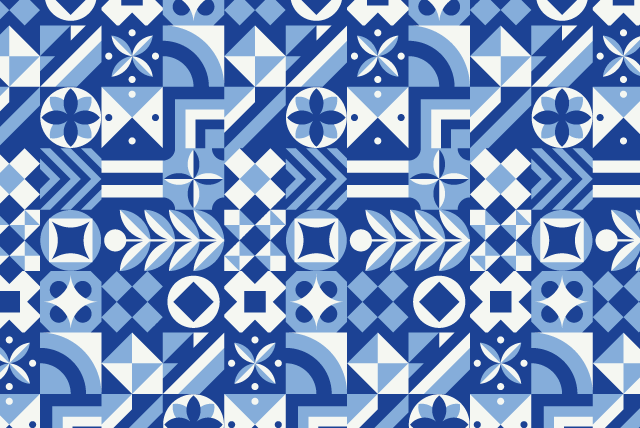
Write a WebGL 2 fragment shader that draws this pattern.

```glsl
#version 300 es
precision highp float;
// Patchwork of twenty geometric blue and white tiles, offset by half every five rows.

#define TILES_ACROSS 10.42
#define ORIGIN vec2(0.651, 0.414)
#define COLS 4.0
#define ROWS 5.0
#define SAMPLES 4
#define NAVY vec3(0.108, 0.258, 0.580)
#define SKY vec3(0.520, 0.680, 0.855)
#define CREAM vec3(0.962, 0.970, 0.950)

uniform vec2 u_resolution;
out vec4 outColor;

// Lens from a to b with half width w: 0 outside, otherwise -1 or 1 by side.
float lens(vec2 p, vec2 a, vec2 b, float w) {
  vec2 axis = normalize(b - a), m = p - 0.5 * (a + b);
  float h = 0.5 * length(b - a), r = (h * h + w * w) / (2.0 * w);
  float side = dot(m, vec2(-axis.y, axis.x));
  bool inside = length(vec2(dot(m, axis), abs(side) + r - w)) < r;
  return inside ? (side < 0.0 ? -1.0 : 1.0) : 0.0;
}

// Four lenses about the centre, a quarter turn apart.
float petals(vec2 p, vec2 tip, float w) {
  float side = 0.0;
  for (int i = 0; i < 4; i++) {
    if (side == 0.0) side = lens(p, vec2(0.0), tip, w);
    p = vec2(-p.y, p.x);
  }
  return side;
}

// Centre of the nearest cell in a diagonal checker.
vec2 diamondCentre(vec2 p) {
  vec2 k = floor(vec2(p.x + p.y, p.x - p.y) + 0.5);
  return 0.5 * vec2(k.x + k.y, k.x - k.y);
}

float diamond(vec2 p) { return abs(p.x) + abs(p.y); }

// Four dots, one near each side.
bool dots(vec2 p) {
  vec2 a = abs(p);
  return length(vec2(max(a.x, a.y) - 0.76, min(a.x, a.y))) < 0.115;
}

// Row 0: diagonal ribbons, dotted flower, quarter arch, triangles.
vec3 ribbonRow(int col, vec2 p, vec2 uv) {
  float s = uv.x + uv.y, r = length(vec2(uv.x, 1.0 - uv.y));
  if (col == 0) {
    if (max(uv.x, uv.y) < 0.5) return s < 0.5 ? SKY : NAVY;
    if (s < 0.75) return uv.x > 0.5 ? CREAM : SKY;
    return s < 1.0 ? NAVY : s < 1.25 ? CREAM : s < 1.6 ? SKY : NAVY;
  }
  if (col == 1) {
    float side = petals(p, vec2(0.67), 0.17);
    return dots(p) || side < 0.0 ? CREAM : side > 0.0 ? SKY : NAVY;
  }
  if (col == 2) return r < 0.5 ? SKY : r < 0.75 ? NAVY : r < 1.0 ? SKY : CREAM;
  if (p.x < 0.0 && p.y < 0.0) return s < 0.5 ? NAVY : SKY;
  if (p.x > 0.0 && p.y > 0.0) return s < 1.5 ? SKY : CREAM;
  return p.x > p.y ? (p.x - p.y > 1.0 ? NAVY : CREAM) : (p.y - p.x > 1.0 ? NAVY : CREAM);
}

// Row 1: rosette, dotted envelope, nested corners, diagonal ribbons.
vec3 rosetteRow(int col, vec2 p, vec2 uv) {
  float s = uv.x + uv.y, m = min(uv.x, uv.y);
  if (col == 0) {
    if (petals(p, vec2(0.95, 0.0), 0.23) != 0.0) return NAVY;
    if (petals(p, vec2(0.67), 0.25) != 0.0) return SKY;
    return length(p) < 0.99 ? CREAM : NAVY;
  }
  if (col == 1) {
    bool flank = abs(p.x) > abs(p.y);
    if (dots(p)) return flank ? NAVY : CREAM;
    return flank ? CREAM : p.y < 0.0 ? SKY : NAVY;
  }
  if (col == 2) return m < 0.2 ? NAVY : m < 0.37 ? SKY : m < 0.53 ? CREAM : m < 0.69 ? NAVY : SKY;
  if (s < 0.75) return max(uv.x, uv.y) < 0.5 ? (s < 0.5 ? SKY : CREAM) : (uv.x > 0.5 ? NAVY : CREAM);
  return s < 1.0 ? NAVY : s < 1.3 ? SKY : NAVY;
}

// Row 2: chevrons, bars, four-petal star, diamonds.
vec3 chevronRow(int col, vec2 p, vec2 uv) {
  if (col == 0) return fract(3.0 * (uv.x + abs(uv.y - 0.5))) < 0.5 ? NAVY : SKY;
  if (col == 1) return mod(floor(uv.y * 5.0), 2.0) < 0.5 ? NAVY : CREAM;
  if (col == 2) {
    float side = petals(p, vec2(0.96, 0.0), 0.19);
    if (side != 0.0) return side < 0.0 ? CREAM : NAVY;
    return length(1.0 - abs(p)) < 0.4 ? NAVY : SKY;
  }
  vec2 c = diamondCentre(p);
  if (abs(fract(c.x) - 0.5) < 0.1) return CREAM;
  return diamond(c) < 0.5 || (c.x < -0.5 && c.y < -0.5) ? SKY : NAVY;
}

// Row 3: framed cushion, leafy branch over two tiles, split diamonds.
vec3 branchRow(int col, vec2 p, vec2 uv) {
  vec2 a = abs(p);
  if (col == 0) {
    if (all(lessThan(a, 0.42 + 0.52 * a.yx * a.yx))) return NAVY;
    return max(a.x, a.y) < 0.71 ? CREAM : length(p) < 0.99 ? SKY : NAVY;
  }
  if (col == 3) {
    vec2 c = diamondCentre(p), cell = floor(p * 2.0);
    if (abs(fract(c.x) - 0.5) > 0.1) return diamond(c) > 1.5 ? CREAM : NAVY;
    return mod(cell.x + cell.y, 2.0) < 0.5 ? CREAM : SKY;
  }
  vec2 b = vec2(uv.x + float(col - 1), abs(uv.y - 0.5));
  if (length(b - vec2(0.225, 0.0)) < 0.18 || (b.y < 0.018 && b.x > 0.2)) return CREAM;
  for (int i = 0; i < 4; i++) {
    float x = 0.3 + 0.4 * float(i);
    float side = lens(b, vec2(x, 0.5), vec2(x + 0.5, 0.0), 0.14);
    if (side != 0.0) return side < 0.0 ? CREAM : SKY;
  }
  return NAVY;
}

// Row 4: pointed star, diagonal checker, ringed diamond, notched block.
vec3 starRow(int col, vec2 p) {
  vec2 a = abs(p);
  if (col == 0) {
    if (max(a.x, a.y) < 0.92 && length(a - 0.92) > 0.92) return CREAM;
    return length(a - 0.39) < 0.29 || diamond(p) > 1.65 ? NAVY : SKY;
  }
  if (col == 1) return abs(fract(diamondCentre(p).x) - 0.5) < 0.1 ? SKY : NAVY;
  if (col == 2) return diamond(p) > 0.66 && length(p) < 0.85 ? CREAM : NAVY;
  bool notch = min(diamond(a - vec2(1.0, 0.0)), diamond(a - vec2(0.0, 1.0))) < 0.42;
  return notch || diamond(p) > 1.5 || max(a.x, a.y) < 0.35 ? NAVY : CREAM;
}

// Picks the tile under a point given in tile units, y downward.
vec3 patchwork(vec2 t) {
  vec2 cell = floor(t), uv = t - cell, p = 2.0 * uv - 1.0;
  float band = floor(cell.y / ROWS);
  int col = int(mod(cell.x - 0.5 * COLS * band, COLS));
  int row = int(cell.y - ROWS * band);
  if (row == 0) return ribbonRow(col, p, uv);
  if (row == 1) return rosetteRow(col, p, uv);
  if (row == 2) return chevronRow(col, p, uv);
  if (row == 3) return branchRow(col, p, uv);
  return starRow(col, p);
}

void main() {
  // Average a grid of samples to smooth the edges.
  vec3 sum = vec3(0.0);
  for (int i = 0; i < SAMPLES * SAMPLES; i++) {
    vec2 jitter = (vec2(i % SAMPLES, i / SAMPLES) + 0.5) / float(SAMPLES) - 0.5;
    vec2 pos = gl_FragCoord.xy + jitter;
    pos.y = u_resolution.y - pos.y;
    sum += patchwork(pos * TILES_ACROSS / u_resolution.x - ORIGIN);
  }
  outColor = vec4(sum / float(SAMPLES * SAMPLES), 1.0);
}
```
